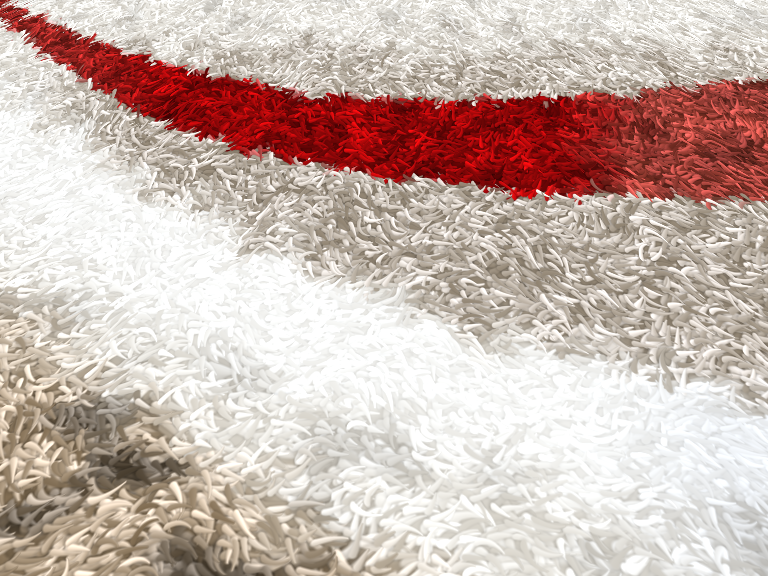
Reproduce this texture procedurally as a Shadertoy shader.

```glsl
float hash(vec2 cell, float seed) {
    vec3 h = fract(vec3(cell.xyx) * 0.1031 + seed * 0.137);
    h += dot(h, h.yzx + 33.33);
    return fract((h.x + h.y) * h.z);
}

vec2 gradient(vec2 cell) {
    float angle = 6.2832 * hash(cell, 2.7);
    return vec2(cos(angle), sin(angle));
}

float gradientNoise(vec2 p) {
    vec2 cell = floor(p), f = fract(p);
    vec2 blend = f * f * f * (f * (f * 6.0 - 15.0) + 10.0);
    vec2 e = vec2(0.0, 1.0);
    float low = mix(dot(gradient(cell), f), dot(gradient(cell + e.yx), f - e.yx), blend.x);
    float high = mix(dot(gradient(cell + e.xy), f - e.xy), dot(gradient(cell + 1.0), f - 1.0), blend.x);
    return mix(low, high, blend.y);
}

// Perspective: view.x runs right, view.y runs down from the top
vec2 viewToPile(vec2 view, float aspect, float horizon) {
    float depth = view.y + horizon;
    return vec2((view.x - 0.5) * aspect / depth, log(depth));
}

vec2 pileToView(vec2 pile, float aspect, float horizon) {
    float depth = exp(pile.y);
    return vec2(pile.x * depth / aspect + 0.5, depth - horizon);
}

// Positive inside the curved stripe
float stripeDistance(vec2 view) {
    float side = view.x - 0.55;
    float upper = 0.175 - (side < 0.0 ? 0.585 : 0.2) * side * side;
    float lower = 0.026 + 0.30 * (1.0 - exp(-4.2 * view.x)) + 0.03 * view.x;
    return min(view.y - upper, lower - view.y);
}

// Lit colour of the pile, with shadow contrast in alpha
vec4 pileSurface(vec2 view, vec2 pile) {
    float clump = gradientNoise(pile * 9.0);
    float tuft = gradientNoise(pile * vec2(15.0, 24.0) + 3.0);
    float u = view.x, v = view.y;
    float wobble = 0.06 * clump + 0.05 * tuft;

    // Pale far end, beige middle, bright diagonal sweep
    float farShade = smoothstep(0.03, 0.16, v + wobble) * smoothstep(-0.03, 0.2, u);
    float sweepDepth = v - 0.15 - 0.9 * u + 0.38 * u * u + wobble;
    float sweep = smoothstep(-0.06, 0.05, sweepDepth);
    float beige = farShade * (1.0 - sweep);
    vec4 white = vec4(1.07, 1.07, 1.06, 0.36);
    white.rgb *= 1.0 - 0.1 * smoothstep(0.0, 0.4, clump);
    vec4 surface = mix(white, vec4(0.995, 0.965, 0.94, 0.74), beige);

    // Overexposed core of the sweep, cool to the right
    float core = smoothstep(-0.01, 0.06, sweepDepth) * (1.0 - smoothstep(0.14, 0.34, sweepDepth));
    surface = mix(surface, vec4(1.07, 1.08, 1.085, 0.2), core);
    surface.rgb *= mix(vec3(1.0), vec3(0.95, 0.96, 0.98), smoothstep(0.7, 1.0, u) * sweep);

    // Warm near corner with brown clefts
    float near = smoothstep(-0.1, 0.16, v - 0.53 - 0.85 * u + 1.5 * wobble);
    float cleft = smoothstep(0.06, 0.4, gradientNoise(pile * vec2(6.0, 13.0) + 4.0));
    vec3 nearColor = vec3(1.05, 0.97, 0.88) * (1.0 - 0.45 * cleft);
    surface = mix(surface, vec4(nearColor, 0.9), near);

    // Red stripe, faded towards both ends
    float fade = smoothstep(0.72, 0.86, u + wobble);
    fade += 0.55 * (1.0 - smoothstep(0.06, 0.24, u));
    vec3 red = mix(vec3(0.82, 0.04, 0.05), vec3(0.90, 0.38, 0.35), fade);
    red *= 1.0 + 0.35 * clump + 0.3 * tuft;
    float stripe = smoothstep(-0.003, 0.003, stripeDistance(view) + 0.018 * tuft);
    return mix(surface, vec4(red, 0.96), stripe);
}

vec3 shadePile(vec4 surface, float light) {
    vec3 shadow = surface.rgb * mix(vec3(1.0), vec3(0.36, 0.31, 0.22), surface.a);
    return mix(shadow, surface.rgb, light);
}

// One layer of bent, pointed strands coloured at their roots
vec3 drawStrands(vec3 color, vec2 pile, float scale, float seed, float aspect, float horizon,
                 float softness, float contrast) {
    vec2 offset = seed * vec2(3.71, 5.13);
    vec2 p = pile * scale + offset;
    float flow = 1.8 * gradientNoise(pile * 5.0 + 8.0) + 0.1;
    for (int j = -1; j <= 1; j++) {
        for (int i = -1; i <= 1; i++) {
            vec2 cell = floor(p) + vec2(i, j);
            vec2 root = cell + vec2(hash(cell, seed), hash(cell, seed + 7.0));
            float angle = flow + 1.9 * (hash(cell, seed + 13.0) - 0.5);
            vec2 axis = vec2(cos(angle), sin(angle));
            vec2 d = p - root;
            d = vec2(dot(d, axis), dot(d, vec2(-axis.y, axis.x)));
            d.y -= (hash(cell, seed + 0.3) - 0.5) * 0.8 * d.x * d.x;
            float halfLength = mix(0.35, 0.8, hash(cell, seed + 19.0));
            float radius = 0.115 * (1.0 - 0.55 * clamp(d.x / halfLength, -1.0, 1.0));
            float dist = length(vec2(max(abs(d.x) - halfLength, 0.0), d.y));
            color *= 1.0 - 0.11 * contrast * smoothstep(2.2 * radius, radius, dist);
            float cover = 1.0 - smoothstep(radius - softness, radius + softness, dist);
            if (cover > 0.0) {
                vec2 rootPile = (root - offset) / scale;
                vec4 surface = pileSurface(pileToView(rootPile, aspect, horizon), rootPile);
                float light = mix(0.12, 1.25, hash(cell, seed + 29.0));
                light *= 1.0 - 0.35 * smoothstep(-radius, radius, d.y);
                color = mix(color, shadePile(surface, light), cover);
            }
        }
    }
    return color;
}

void mainImage(out vec4 fragColor, in vec2 fragCoord) {
    const float horizon = 0.4;
    float aspect = iResolution.x / iResolution.y;
    vec2 view = fragCoord / iResolution.xy;
    view.y = 1.0 - view.y;
    vec2 pile = viewToPile(view, aspect, horizon);
    vec4 ground = pileSurface(view, pile);
    vec3 color = shadePile(ground, 0.1);

    // Layers grow finer towards the top of the pile
    for (int layer = 0; layer < 7; layer++) {
        float scale = 21.0 + 2.5 * float(layer);
        float pixel = scale / (iResolution.y * (view.y + horizon));
        float softness = max(0.6 * pixel, mix(0.03, 0.08, view.y));
        color = drawStrands(color, pile, scale, float(layer) + 1.0, aspect, horizon, softness, ground.a);
    }
    fragColor = vec4(clamp(color, 0.0, 1.0), 1.0);
}
```
